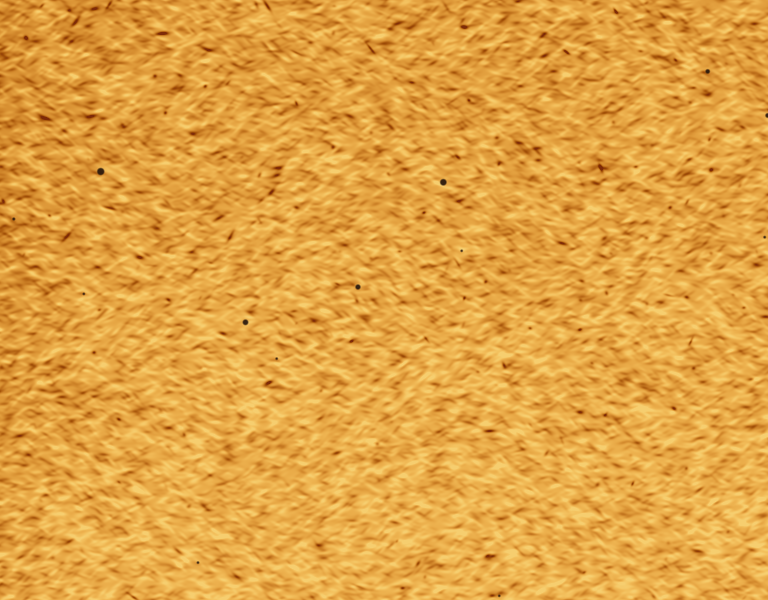
This texture is drawn by a WebGL 2 fragment shader. Its source:

```glsl
#version 300 es
precision highp float;

uniform vec2 u_resolution;
out vec4 fragColor;

// Lengths are fractions of the canvas height
#define GRAIN_CELL vec2(0.019, 0.0095)
#define GRAIN_SIZE vec2(0.0095, 0.0030)
#define GRAIN_SPREAD 1.3
#define GRAIN_GAIN 1.8
#define GRAIN_LAYERS 3
#define FLECK_CELL 0.04
#define FLECK_SIZE vec2(0.0085, 0.0030)
#define FLECK_DENSITY 0.36
#define FLECK_DEPTH 4.6
#define SPECK_CELL 0.15
#define SPECK_DENSITY 0.22
#define SPECK_RADIUS 0.0062

vec4 hash4(vec2 cell) {
    vec4 h = fract((cell.xyxy + 0.5) * vec4(0.1031, 0.1030, 0.0973, 0.1099));
    h += dot(h, h.wzxy + 33.33);
    return fract((h.xxyz + h.yzzw) * h.zywx);
}

// Soft elongated stroke centred on the origin
float strand(vec2 offset, float angle, vec2 size) {
    float c = cos(angle), s = sin(angle);
    vec2 d = vec2(c * offset.x + s * offset.y, c * offset.y - s * offset.x) / size;
    return exp(-dot(d, d));
}

// Dense light and dark fibres, one per cell
float grain(vec2 p, float seed) {
    vec2 q = p / GRAIN_CELL + seed * vec2(0.37, 0.61);
    vec2 home = floor(q);
    float drift = 0.2 * sin(p.x * 9.0 + 3.0 * sin(p.y * 7.0));
    float sum = 0.0;
    for (int j = -1; j <= 1; j++)
    for (int i = -1; i <= 1; i++) {
        vec2 cell = home + vec2(i, j);
        vec4 rnd = hash4(cell + seed * 157.0);
        vec2 offset = (q - cell - rnd.xy) * GRAIN_CELL;
        float angle = (rnd.z - 0.5) * GRAIN_SPREAD + drift;
        sum += (2.0 * rnd.w - 1.0) * strand(offset, angle, GRAIN_SIZE);
    }
    return sum;
}

// Sparse brown fibres of varied length and depth
float flecks(vec2 p) {
    vec2 q = p / FLECK_CELL;
    vec2 home = floor(q);
    float sum = 0.0;
    for (int j = -1; j <= 1; j++)
    for (int i = -1; i <= 1; i++) {
        vec2 cell = home + vec2(i, j);
        vec4 rnd = hash4(cell + 811.0);
        vec4 form = hash4(cell + 1373.0);
        vec2 offset = (q - cell - rnd.xy) * FLECK_CELL;
        vec2 size = FLECK_SIZE * vec2(mix(0.4, 1.5, form.x * form.x), mix(0.75, 1.15, form.y));
        float depth = step(rnd.w, FLECK_DENSITY) * mix(0.2, 1.0, form.z * form.z);
        sum += depth * strand(offset, (rnd.z - 0.5) * 2.4, size);
    }
    return sum;
}

// Rare near-black dots
float specks(vec2 p) {
    vec2 q = p / SPECK_CELL;
    vec2 home = floor(q);
    float soft = max(0.0018, 0.8 / u_resolution.y);
    float cover = 0.0;
    for (int j = -1; j <= 1; j++)
    for (int i = -1; i <= 1; i++) {
        vec2 cell = home + vec2(i, j);
        vec4 rnd = hash4(cell + 419.0);
        float radius = SPECK_RADIUS * mix(0.3, 1.0, pow(rnd.z, 4.0));
        float dist = length((q - cell - rnd.xy) * SPECK_CELL);
        float dot_cover = 1.0 - smoothstep(radius - soft, radius + soft, dist);
        cover = max(cover, step(rnd.w, SPECK_DENSITY) * dot_cover);
    }
    return cover;
}

// Tone 0 is the middle ochre, one unit is one standard deviation
vec3 ochre(float tone) {
    tone = clamp(tone, -4.2, 2.3);
    vec3 colour = vec3(0.902, 0.648, 0.264) + tone * vec3(0.052, 0.086, 0.075);
    return max(colour - tone * tone * vec3(0.011, 0.007, 0.0), 0.03);
}

void main() {
    vec2 uv = gl_FragCoord.xy / u_resolution;
    vec2 p = gl_FragCoord.xy / u_resolution.y;

    // Uneven light: dimmer toward the top and the left edge
    float tone = 0.58 - 0.9 * uv.y - 0.8 * exp(-9.0 * uv.x);
    tone += 0.08 * sin(p.x * 11.0 + 2.0 * sin(p.y * 8.0)) * sin(p.y * 13.0 + p.x * 4.0);

    for (int k = 1; k <= GRAIN_LAYERS; k++) tone += GRAIN_GAIN * grain(p, float(k));
    tone -= FLECK_DEPTH * flecks(p);

    vec3 colour = mix(ochre(tone), vec3(0.13, 0.07, 0.04), 0.9 * specks(p));
    fragColor = vec4(colour, 1.0);
}
```
